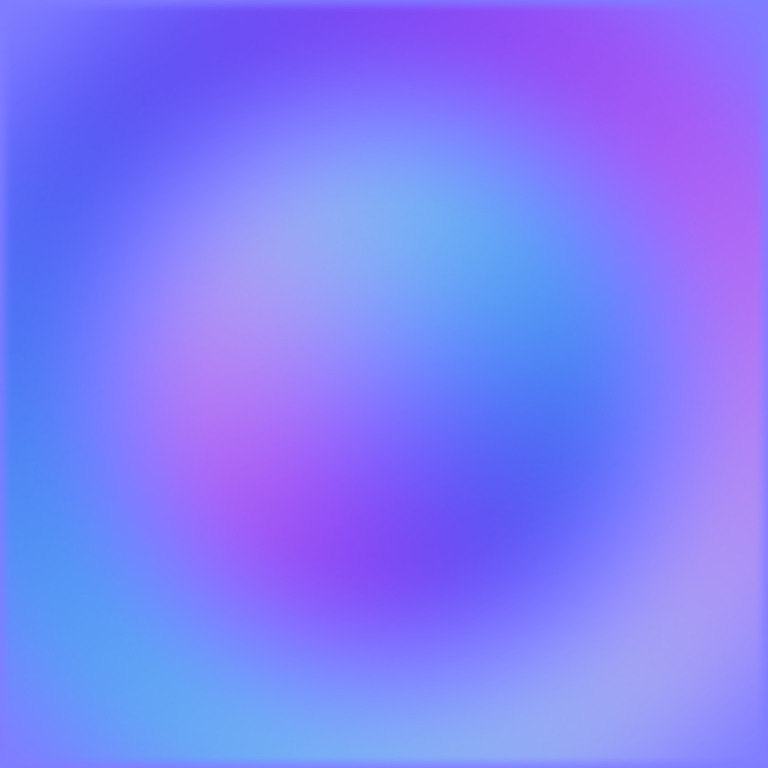
Give the GLSL for this background, as a Shadertoy shader.

```glsl
// A soft, normal-map style gradient: a blurred dome inside a square hollow.
// Radial slope profiles tilt a surface normal, which is encoded as colour;
// a fine embossed grain from value noise tilts it a little further.

const vec2 DOME_CENTER = vec2(0.504, 0.495);
const float MAX_TILT = 0.385;
const float GRAIN_TILT = 0.018;
const vec3 NEUTRAL = vec3(0.5, 0.488, 0.5);

float hash(vec2 cell) {
    return fract(sin(dot(cell, vec2(127.1, 311.7))) * 43758.5453);
}

float valueNoise(vec2 p) {
    vec2 cell = floor(p);
    vec2 f = fract(p);
    f = f * f * (3.0 - 2.0 * f);
    float low = mix(hash(cell), hash(cell + vec2(1.0, 0.0)), f.x);
    float high = mix(hash(cell + vec2(0.0, 1.0)), hash(cell + vec2(1.0)), f.x);
    return mix(low, high, f.y);
}

// Height of the grain, stretched along the rising diagonal
float grainHeight(vec2 uv, float scale) {
    vec2 diagonal = vec2(uv.x + uv.y, uv.y - uv.x) * 0.7071;
    return valueNoise(diagonal * scale * vec2(0.55, 1.0));
}

// Finite-difference slope of the grain
vec2 grainSlope(vec2 uv, float scale) {
    float stepSize = 0.4 / scale;
    float here = grainHeight(uv, scale);
    return vec2(grainHeight(uv + vec2(stepSize, 0.0), scale) - here,
                grainHeight(uv + vec2(0.0, stepSize), scale) - here);
}

// Signed slope: flat at the center, positive inside, negative outside
float radialSlope(float radius) {
    float core = 2.0 * smoothstep(-0.22, 0.22, radius) - 1.0;
    float rim = 1.0 - 2.0 * smoothstep(0.22, 0.495, radius);
    float corner = 1.0 - smoothstep(0.5, 0.72, radius);
    return core * rim * corner;
}

// Fades the slope in a thin band along the canvas border
float borderFade(vec2 uv) {
    vec2 inset = min(uv, 1.0 - uv);
    return smoothstep(-0.006, 0.018, min(inset.x, inset.y));
}

vec3 encodeNormal(vec2 tilt) {
    float facing = sqrt(max(0.0, 1.0 - dot(tilt, tilt)));
    return NEUTRAL + 0.5 * vec3(tilt, facing);
}

void mainImage(out vec4 fragColor, in vec2 fragCoord) {
    vec2 uv = fragCoord / iResolution.xy;
    vec2 offset = uv - DOME_CENTER;
    float radius = length(offset);
    vec2 direction = offset / max(radius, 0.0001);

    // Broad dome and hollow, with the horizontal axis mirrored
    vec2 tilt = direction * vec2(-1.0, 1.0) * MAX_TILT;
    tilt *= radialSlope(radius) * borderFade(uv);

    // Fine paper-like relief
    tilt += GRAIN_TILT * grainSlope(uv, 150.0);

    fragColor = vec4(clamp(encodeNormal(tilt), 0.0, 1.0), 1.0);
}
```
